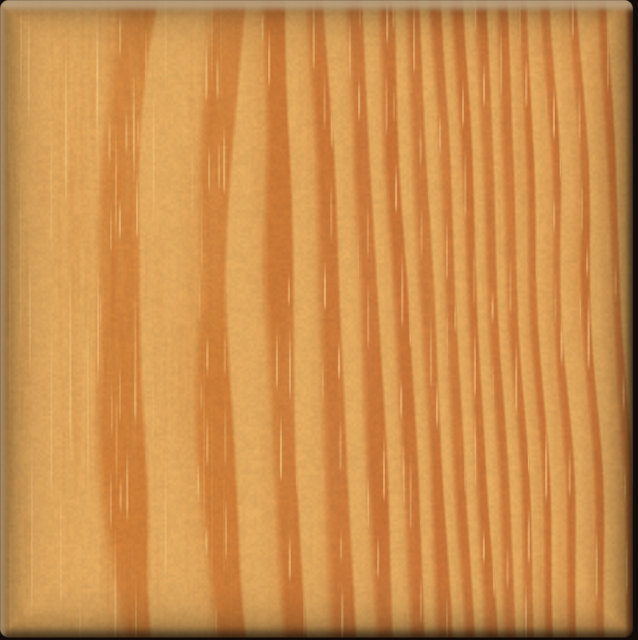
Write a WebGL 2 fragment shader that draws this texture.

```glsl
#version 300 es
precision highp float;
// Varnished softwood panel: leaning growth rings, pale pores and a bevelled rim.

uniform vec2 u_resolution;
out vec4 fragColor;

const int RING_COUNT = 16;
const vec3 EARLY_WOOD = vec3(0.882, 0.660, 0.370);
const vec3 LATE_WOOD = vec3(0.800, 0.490, 0.215);
const vec3 RED_WOOD = vec3(0.775, 0.450, 0.210);
const vec3 PORE = vec3(0.940, 0.760, 0.490);
const vec3 RIM_LIGHT = vec3(0.760, 0.660, 0.530);
const vec3 BACKDROP = vec3(0.070, 0.045, 0.030);

float hash(vec2 p) {
    vec3 q = fract(p.xyx * vec3(0.1031, 0.1030, 0.0973));
    q += dot(q, q.yzx + 33.33);
    return fract((q.x + q.y) * q.z);
}

float noise(vec2 p) {
    vec2 i = floor(p), f = fract(p);
    f = f * f * (3.0 - 2.0 * f);
    float low = mix(hash(i), hash(i + vec2(1, 0)), f.x);
    float high = mix(hash(i + vec2(0, 1)), hash(i + vec2(1, 1)), f.x);
    return mix(low, high, f.y);
}

// Distance between neighbouring rings, tightest towards the right.
float ringGap(float n) {
    return 0.029 + 0.12 * exp(-0.45 * n) + 0.018 * smoothstep(9.0, 13.0, n);
}

// Sideways drift of a ring: bowed on the left, leaning on the right.
float ringDrift(float centre, float y, float n) {
    float bow = 0.035 * pow(2.0 * y - 1.0, 2.0) - 0.005;
    float lean = 0.047 * (0.5 - y);
    float wobble = 0.012 * (noise(vec2(n * 0.4 + 3.0, y * 4.0)) - 0.5);
    return mix(bow, lean, smoothstep(0.3, 0.52, centre)) + wobble;
}

// Dark late wood: soft on the left side of each ring, crisp on the right.
float lateWood(vec2 p) {
    float amount = 0.0, centre = 0.19;
    for (int i = 0; i < RING_COUNT; i++) {
        float n = float(i);
        float d = p.x - centre - ringDrift(centre, p.y, n);
        float halfWidth = 0.0052 + 0.022 * exp(-0.3 * n);
        halfWidth *= 0.72 + 0.6 * noise(vec2(n * 7.3, p.y * 3.5));
        float soft = 0.006 + 0.6 * halfWidth;
        float crisp = 0.0025 + 0.1 * halfWidth;
        float left = smoothstep(-halfWidth - soft, -halfWidth + 0.5 * soft, d);
        float tail = 0.4 * smoothstep(-0.75 * ringGap(n), 0.0, d);
        float right = 1.0 - smoothstep(halfWidth - crisp, halfWidth + crisp, d);
        float strength = 0.78 + 0.3 * noise(vec2(n * 5.1 + 9.0, p.y * 5.0));
        amount = max(amount, max(left, tail) * right * strength);
        centre += ringGap(n);
    }
    return amount;
}

// Thin vertical dashes scattered one per cell, with tapered ends.
float pores(vec2 p, vec2 cells, float density, float thickness) {
    float column = floor(p.x * cells.x);
    vec2 g = vec2(p.x * cells.x, p.y * cells.y + 7.0 * hash(vec2(column, 4.0)));
    vec2 id = floor(g), f = fract(g);
    float dx = abs(f.x - mix(0.25, 0.75, hash(id + 17.0))) / cells.x;
    float line = 1.0 - smoothstep(0.3 * thickness, thickness, dx);
    float span = mix(0.4, 0.95, hash(id + 41.0));
    float ends = smoothstep(0.0, 0.15, f.y) * (1.0 - smoothstep(0.5 * span, span, f.y));
    return line * ends * step(hash(id), density) * mix(0.4, 1.0, hash(id + 73.0));
}

vec3 woodColor(vec2 p) {
    float late = lateWood(p);
    float leftSide = 1.0 - smoothstep(0.15, 0.42, p.x);
    float fibre = noise(p * vec2(170.0, 7.0)) + 0.6 * noise(p * vec2(260.0, 28.0)) - 0.8;
    float broad = noise(p * vec2(28.0, 2.5)) - 0.5;
    late += fibre * mix(0.08, 0.24, leftSide) + broad * mix(0.08, 0.3, leftSide);
    vec3 dark = mix(LATE_WOOD, RED_WOOD, smoothstep(0.3, 0.6, p.x));
    vec3 color = mix(EARLY_WOOD, dark, clamp(late, 0.0, 1.0));

    float shortPores = pores(p, vec2(72.0, 7.0), 0.5, 0.0026) * smoothstep(0.15, 0.6, late);
    float longPores = pores(p + 0.37, vec2(66.0, 2.6), 0.42, 0.0024) * leftSide;
    color = mix(color, PORE, 0.7 * max(shortPores, longPores));

    float grain = noise(p * 230.0) + 0.7 * noise(p * vec2(90.0, 130.0)) - 0.85;
    return color * (1.0 + 0.045 * grain);
}

float roundedBox(vec2 p, vec2 halfSize, float radius) {
    vec2 q = abs(p) - halfSize + radius;
    return length(max(q, 0.0)) + min(max(q.x, q.y), 0.0) - radius;
}

// Inner shadow all round, light on top and left, shade on bottom and right.
vec3 bevel(vec3 color, vec2 p, float depth) {
    color *= 1.0 - 0.46 * exp(-max(depth, 0.0) / 0.026);
    color *= mix(0.62, 1.0, smoothstep(0.0, 0.02, p.y - 0.004));
    color *= mix(0.65, 1.0, smoothstep(0.0, 0.014, 0.992 - p.x));
    float topLight = 0.8 * (1.0 - smoothstep(0.006, 0.022, 1.0 - p.y));
    float leftLight = 0.6 * (1.0 - smoothstep(0.0, 0.014, p.x));
    return mix(color, RIM_LIGHT, max(topLight, leftLight));
}

void main() {
    vec2 p = gl_FragCoord.xy / u_resolution;
    float depth = -roundedBox(p - vec2(0.496, 0.502), vec2(0.496, 0.498), 0.014);
    float pixel = 1.0 / min(u_resolution.x, u_resolution.y);
    vec3 panel = bevel(woodColor(p), p, depth);
    fragColor = vec4(mix(BACKDROP, panel, smoothstep(-pixel, pixel, depth)), 1.0);
}
```
